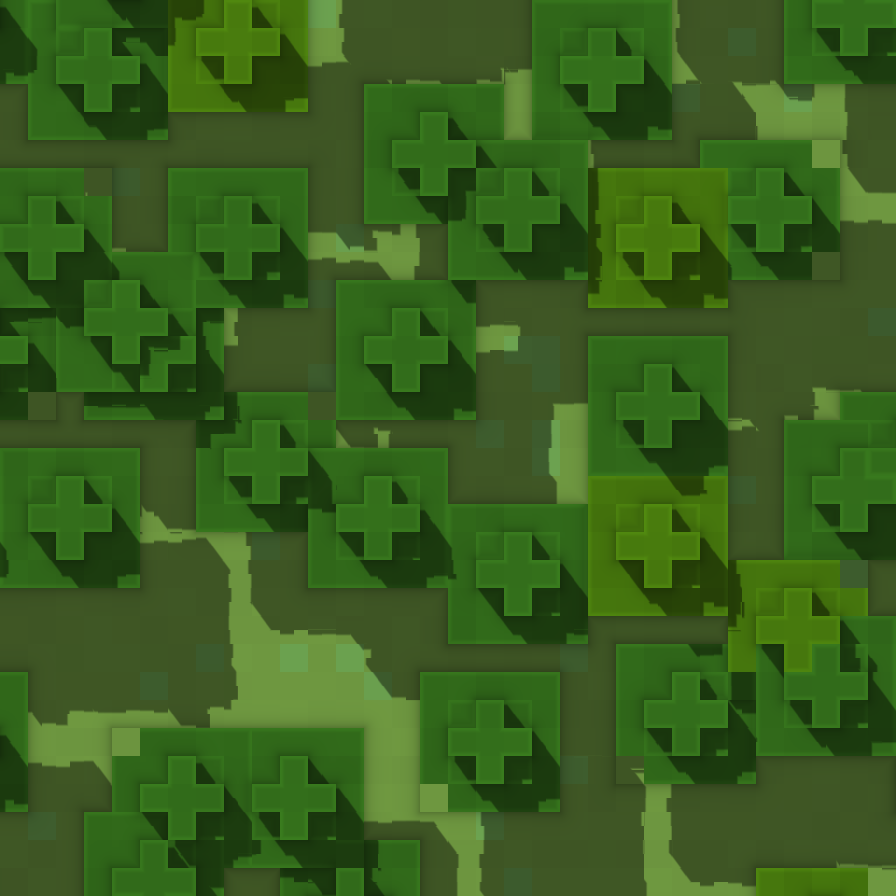
Give the GLSL for this pattern, as a Shadertoy shader.

```glsl
// A block-built forest seen from above: square tree canopies with cross-shaped
// crowns over grass. Trees sit on a jittered grid of blocks; a first pass finds
// the highest surface, a second casts slanted shadows by slab tests.

const float BLOCKS = 32.0;                  // blocks across the canvas
const float CELL = 6.0;                     // blocks per tree cell
const float CANOPY = 2.5;                   // half width of a canopy
const float CANOPY_THICK = 1.5;
const vec2 TO_SUN = vec2(-0.58, 0.78);      // shadow shift per block of height
const float SHADOW_SOFT = 0.14;
const float SHADE = 0.57;                   // brightness inside shadows
const float RAGGED = 0.32;                  // raggedness of shadow edges
const float CONTACT = 0.22;                 // darkening beside taller blocks
const float BEVEL = 0.12;                   // brightness of block rims
const float YELLOW_SHARE = 0.14;
const float TINTED_SHARE = 0.07;
const vec3 GRASS = vec3(0.43, 0.59, 0.25);
const vec3 COOL_GRASS = vec3(0.42, 0.63, 0.31);
const vec3 LEAF = vec3(0.19, 0.41, 0.10);
const vec3 YELLOW_LEAF = vec3(0.27, 0.46, 0.05);

float hash(vec2 p) {
    vec3 q = fract(vec3(p.xyx) * 0.1031);
    q += dot(q, q.yzx + 33.33);
    return fract((q.x + q.y) * q.z);
}

float boxDistance(vec2 p, vec2 halfSize) {
    vec2 d = abs(p) - halfSize;
    return length(max(d, 0.0)) + min(max(d.x, d.y), 0.0);
}

float crossDistance(vec2 p) {
    return min(boxDistance(p, vec2(1.5, 0.5)), boxDistance(p, vec2(0.5, 1.5)));
}

// Tree of a cell: centre in xy, top height of the canopy in z
vec3 treeAt(vec2 cell) {
    vec2 jitter = floor(CELL * vec2(hash(cell + 7.0), hash(cell + 41.0)));
    float trunk = 3.0 + 0.5 * floor(3.0 * hash(cell + 83.0));
    return vec3(cell * CELL + jitter + CANOPY, trunk + CANOPY_THICK);
}

// Shadow at p from a box, for heights above p between low and high
float boxShadow(vec2 p, vec2 halfSize, float low, float high) {
    vec2 a = (-halfSize - p) / TO_SUN;
    vec2 b = (halfSize - p) / TO_SUN;
    vec2 near = min(a, b), far = max(a, b);
    float enter = max(max(near.x, near.y), max(low, 0.0));
    float leave = min(min(far.x, far.y), high);
    return smoothstep(0.0, SHADOW_SOFT, leave - enter);
}

// Highest surface: colour in rgb, height in a
vec4 surfaceAt(vec2 p) {
    vec2 block = floor(p);
    float tint = hash(block + 19.0);
    vec3 ground = tint < TINTED_SHARE ? COOL_GRASS : GRASS;
    vec4 surface = vec4(ground * (0.985 + 0.03 * hash(block)), 0.0);
    vec2 home = floor(p / CELL);
    for (int j = -1; j <= 1; j++)
    for (int i = -2; i <= 1; i++) {
        vec2 cell = home + vec2(i, j);
        vec3 tree = treeAt(cell);
        vec2 q = p - tree.xy;
        float rim = -boxDistance(q, vec2(CANOPY));
        vec2 ring = abs(floor(q + 0.5));
        // A few canopies lose a corner block
        bool corner = min(ring.x, ring.y) > 1.5;
        if (rim < 0.0 || (corner && hash(block + cell * 3.0) < 0.12)) continue;
        float height = tree.z;
        float glow = 0.0;
        float crown = crossDistance(q);
        if (crown < 0.0) {
            height += 2.0;
            rim = -crown;
            glow = 0.05;
        } else if (max(ring.x, ring.y) < 1.5 && hash(block + 5.0) < 0.55) {
            height += 1.0;
            vec2 local = abs(fract(p) - 0.5);
            rim = 0.5 - max(local.x, local.y);
        }
        if (height <= surface.a) continue;
        vec3 leaf = hash(cell + 131.0) < YELLOW_SHARE ? YELLOW_LEAF : LEAF;
        float light = 0.96 + glow + 0.06 * hash(block + 57.0);
        light += BEVEL * (1.0 - smoothstep(0.03, 0.2, rim));
        surface = vec4(leaf * light, height);
    }
    return surface;
}

vec3 shade(vec2 p) {
    vec4 surface = surfaceAt(p);
    vec2 home = floor(p / CELL);
    float notch = RAGGED * hash(floor(p * 2.0) + 211.0);
    vec2 shifted = p + notch * vec2(-0.7, 0.7);
    float shadow = 0.0, contact = 0.0;
    for (int j = -1; j <= 1; j++)
    for (int i = -2; i <= 1; i++) {
        vec3 tree = treeAt(home + vec2(i, j));
        vec2 q = p - tree.xy, s = shifted - tree.xy;
        float rise = tree.z - surface.a;
        shadow = max(shadow, boxShadow(s, vec2(CANOPY), rise - CANOPY_THICK, rise));
        shadow = max(shadow, boxShadow(s, vec2(1.5, 0.5), rise, rise + 2.0));
        shadow = max(shadow, boxShadow(s, vec2(0.5, 1.5), rise, rise + 2.0));
        // Soft contact darkening next to anything taller
        float gap = rise > 0.0 ? boxDistance(q, vec2(CANOPY)) : 9.0;
        if (rise + 2.0 > 0.0) gap = min(gap, crossDistance(q));
        contact = max(contact, exp(-5.0 * max(gap, 0.0)));
    }
    // The contact term only counts where the point lies outside the tall part
    return surface.rgb * mix(1.0, SHADE, shadow) * (1.0 - CONTACT * contact * step(contact, 0.999));
}

void mainImage(out vec4 fragColor, in vec2 fragCoord) {
    float unit = BLOCKS / min(iResolution.x, iResolution.y);
    vec3 colour = vec3(0.0);
    // Four samples per pixel smooth the edges
    for (int k = 0; k < 4; k++) {
        vec2 offset = (vec2(k % 2, k / 2) - 0.5) * 0.7;
        colour += 0.25 * shade((fragCoord + offset) * unit);
    }
    fragColor = vec4(colour, 1.0);
}
```
